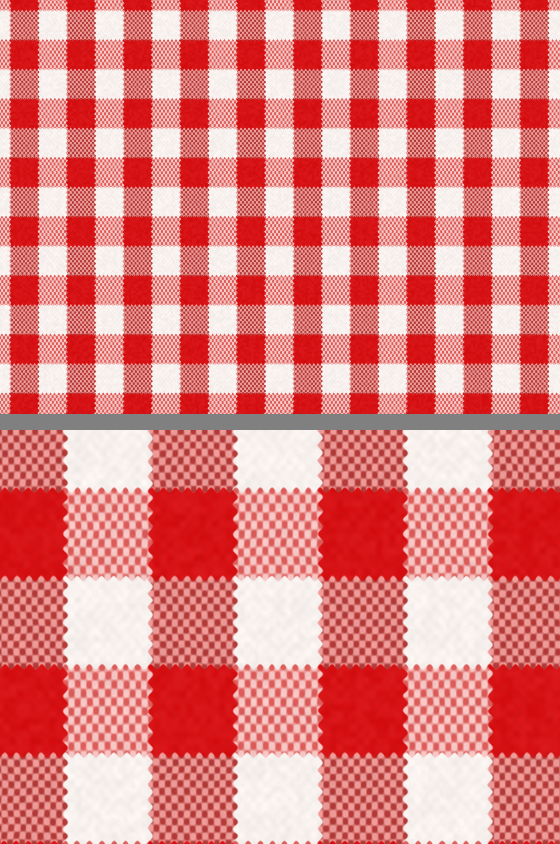
Top: the whole. Bottom: its middle third, enlarged.
Reproduce this pattern procedurally as a WebGL 2 fragment shader.

```glsl
#version 300 es
precision highp float;
// Red and white woven gingham cloth with serrated checks and twill half-tones.

uniform vec2 u_resolution;
out vec4 fragColor;

const float TAU = 6.2831853;
const vec2 REPEATS = vec2(9.884, 7.03);   // checks across and down
const vec2 ORIGIN = vec2(0.0182, 0.9028); // upper left corner of a red check
const float TOOTH = 0.014;                // depth of the serrated edges

const vec3 RED = vec3(0.84, 0.07, 0.08);
const vec3 WHITE = vec3(0.97, 0.945, 0.935);
const vec3 PINK = vec3(0.965, 0.78, 0.77);
const vec3 ROSE = vec3(0.86, 0.36, 0.35);
const vec3 BRICK = vec3(0.70, 0.23, 0.22);
const vec3 BLUSH = vec3(0.925, 0.60, 0.59);

float hash(vec2 p) {
    return fract(sin(dot(p, vec2(127.1, 311.7))) * 43758.5453);
}

float valueNoise(vec2 p) {
    vec2 i = floor(p);
    vec2 f = fract(p);
    f = f * f * (3.0 - 2.0 * f);
    return mix(mix(hash(i), hash(i + vec2(1.0, 0.0)), f.x),
               mix(hash(i + vec2(0.0, 1.0)), hash(i + 1.0), f.x), f.y);
}

// Coverage of the band filling the first half of each unit.
float band(float t, float blur) {
    float d = 0.25 - abs(fract(t + 0.25) - 0.5);
    return smoothstep(-blur, blur, d);
}

// Staggered lattice of thread crossings, 0 to 1.
float weave(vec2 p, vec2 count, float bias) {
    vec2 c = cos(TAU * p * count);
    return smoothstep(-0.55, 0.55, c.x * c.y + bias);
}

void main() {
    vec2 uv = gl_FragCoord.xy / u_resolution;
    vec2 cell = vec2(uv.x - ORIGIN.x, ORIGIN.y - uv.y) * REPEATS;
    vec2 blur = 0.6 * REPEATS / u_resolution + 0.004;

    // Uneven threads bend the lattice slightly.
    vec2 bend = vec2(valueNoise(cell * 9.0), valueNoise(cell * 9.0 + 57.0)) - 0.5;
    vec2 thread = cell + 0.012 * bend;

    // Dyed columns and rows, with teeth where threads cross.
    vec2 teeth = TOOTH * cos(TAU * thread.yx * vec2(12.0, 14.0));
    float column = band(cell.x + teeth.x, blur.x);
    float row = band(cell.y + teeth.y, blur.y);

    // Half-tones: dark dashes on red columns, light dots on red rows.
    vec3 dark = mix(BRICK, BLUSH, weave(thread, vec2(14.0, 12.0), 0.08));
    vec3 light = mix(PINK, ROSE, weave(thread, vec2(14.0, 10.0), -0.06));

    vec3 color = mix(mix(WHITE, light, row), mix(dark, RED, row), column);

    // Faint thread relief and mottled dye.
    float relief = weave(thread, vec2(14.0, 12.0), 0.0) - 0.5;
    float mottle = valueNoise(cell * 26.0) - 0.5;
    float grain = valueNoise(cell * vec2(48.0, 40.0) + 19.0) - 0.5;
    color *= 1.0 + 0.015 * relief + 0.04 * mottle + 0.02 * grain;
    color.gb += column * row * 0.05 * mottle;

    fragColor = vec4(clamp(color, 0.0, 1.0), 1.0);
}
```
